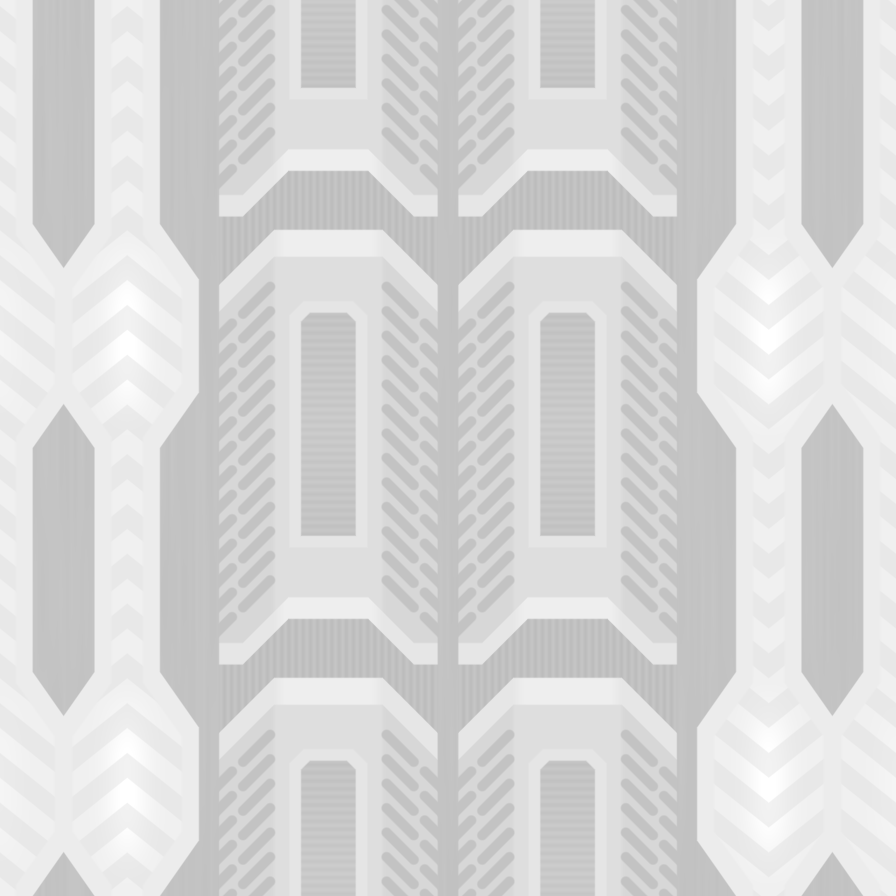
This pattern is drawn by a three.js fragment shader. Its source:

```glsl
varying vec2 vUv;

// Lengths are hundredths of the canvas
const float PERIOD = 50.0;
const float SOFT = 0.12;

const float PANEL_X = 13.35;
const float PANEL_HALF = 12.2;
const float SHOULDER_X = 6.05;
const float PANEL_TOP = 0.65;
const float TOP_RIM = 3.0;
const float FOOT_TOP = 41.67;
const float FOOT_RIM = 2.4;
const float RIB_PITCH = 0.8;
const float SLOT_RIB_PITCH = 0.9;

const float SLASH_PITCH = 2.73;
const float SLASH_LENGTH = 3.03;
const float SLASH_RADIUS = 0.56;
const float SLASH_LAST = 12.0;
const vec2 INNER_SLASH = vec2(6.5, 7.0);
const vec2 OUTER_SLASH = vec2(10.75, 11.1);

const float COLUMN_X = 35.8;
const float EDGE_COLUMN_X = 50.0;
const float CHEVRON_PITCH = PERIOD / 9.0;
const float CHEVRON_SLOPE = 0.8;
const float CHEVRON_PHASE = 6.25;

const float GROUND = 0.765;
const float RIB_SHADE = 0.755;
const float BODY = 0.872;
const float FLANK = 0.845;
const float FRAME = 0.897;
const float RIM = 0.935;
const float COLUMN = 0.925;
const float STREAK = 0.016;
const float TAU = 6.28318;

float fill(float inside) {
  return smoothstep(-SOFT, SOFT, inside);
}

float hash(vec2 p) {
  vec3 q = fract(p.xyx * 0.1031);
  q += dot(q, q.yzx + 33.33);
  return fract((q.x + q.y) * q.z);
}

float noise(vec2 p) {
  vec2 i = floor(p);
  vec2 f = fract(p);
  f = f * f * (3.0 - 2.0 * f);
  vec2 e = vec2(1.0, 0.0);
  return mix(mix(hash(i), hash(i + e.xy), f.x),
             mix(hash(i + e.yx), hash(i + e.xx), f.x), f.y);
}

// Box with clipped upper corners; y runs downward
float slotInside(vec2 p, float halfWidth, float top, float bottom, float cut) {
  float box = min(halfWidth - p.x, min(p.y - top, bottom - p.y));
  return min(box, (halfWidth - p.x + p.y - top - cut) * 0.707);
}

// Row of diagonal capsules, nearest one only
float slashInside(vec2 p, vec2 start) {
  vec2 q = p - start;
  float index = clamp(floor((q.y - q.x) / SLASH_PITCH + 0.5), 0.0, SLASH_LAST);
  q.y -= index * SLASH_PITCH;
  float along = clamp((q.x + q.y) * 0.5, 0.0, SLASH_LENGTH);
  return SLASH_RADIUS - length(q - along);
}

float paintPanel(float shade, vec2 p) {
  // Corrugated strip behind the panels
  float strip = fill(PANEL_HALF - p.x);
  shade = mix(shade, RIB_SHADE + 0.016 * cos(TAU * p.x / RIB_PITCH), strip);

  // Body and slashed flanks
  float top = p.y - PANEL_TOP - max(p.x - SHOULDER_X, 0.0);
  float foot = p.y - FOOT_TOP - clamp(p.x - 4.45, 0.0, 5.1);
  float panel = strip * fill(top) * fill(FOOT_RIM - foot);
  float flank = smoothstep(5.7, 6.4, p.x);
  float face = mix(BODY, FLANK, flank);
  float slash = max(slashInside(p, INNER_SLASH), slashInside(p, OUTER_SLASH));
  face = mix(face, GROUND, fill(slash));

  // Framed slot with fine ribs
  face = mix(face, FRAME, fill(slotInside(p, 4.35, 8.6, 36.1, 1.6)));
  float glow = 0.025 * (1.0 - abs(p.y - 22.3) / 12.5);
  float ribs = 0.012 * cos(TAU * p.y / SLOT_RIB_PITCH);
  face = mix(face, GROUND + glow + ribs, fill(slotInside(p, 3.05, 9.9, 34.8, 1.0)));

  // Light bands at head and foot
  float bevel = RIM - 0.035 * smoothstep(4.5, 6.5, p.x);
  face = mix(face, bevel, max(fill(TOP_RIM - top), fill(foot)));
  return mix(shade, face, panel);
}

// Bulging column; p is measured from the bulge center, y downward
float paintColumn(float shade, vec2 p, float side, float shine) {
  float y = abs(p.y);
  float outer = mix(8.0, 3.65, clamp((y - 6.3) / 6.2, 0.0, 1.0));
  float inner = mix(6.1, 1.75, clamp((y - 5.3) / 6.0, 0.0, 1.0));
  float phase = (p.y + side * CHEVRON_SLOPE * p.x - CHEVRON_PHASE) / CHEVRON_PITCH;
  float band = fill((abs(fract(phase) - 0.5) - 0.25) * CHEVRON_PITCH);
  float bulge = 1.0 - smoothstep(2.0, 12.5, y);
  float glow = shine * bulge * exp(-p.x * p.x / 6.0);
  float insert = mix(0.908, 0.94, band) + glow * mix(0.04, 0.065, band);
  float face = mix(COLUMN, insert, smoothstep(-0.2, 0.2, inner - p.x));
  return mix(shade, face, fill(outer - p.x));
}

void main() {
  vec2 p = vUv * 100.0;
  float side = p.x < 50.0 ? -1.0 : 1.0;
  float x = abs(p.x - 50.0);
  float down = mod(25.0 - p.y, PERIOD);

  // Brushed ground
  float shade = GROUND + STREAK * (noise(p * vec2(2.5, 0.06)) - 0.5);

  shade = paintPanel(shade, vec2(abs(x - PANEL_X), down));
  float bulgeY = mod(down + 12.5, PERIOD) - 25.0;
  shade = paintColumn(shade, vec2(abs(x - EDGE_COLUMN_X), down - 12.5 - PERIOD * step(37.5, down)), side, 0.3);
  shade = paintColumn(shade, vec2(abs(x - COLUMN_X), bulgeY), side, 1.0);
  gl_FragColor = vec4(vec3(shade), 1.0);
}
```
